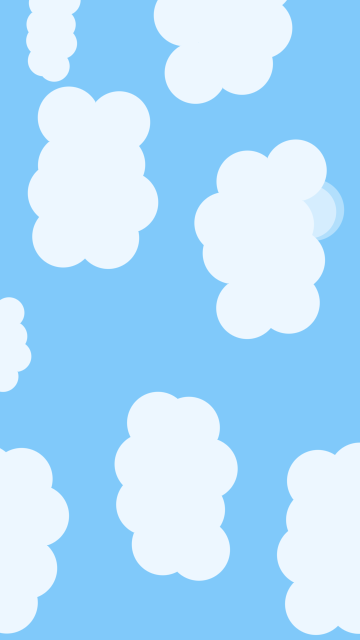
Reproduce this pattern procedurally as a WebGL 2 fragment shader.

```glsl
#version 300 es
precision highp float;

uniform vec2 u_resolution;
out vec4 fragColor;

const vec3 SKY = vec3(0.50, 0.79, 0.98);
const vec3 CLOUD = vec3(0.93, 0.97, 1.00);

// Each row of clouds: start x, height, alternating lift
const vec3 ROWS[4] = vec3[](
    vec3(0.14, 0.972, -0.04), vec3(0.26, 0.672, 0.08),
    vec3(-0.01, 0.463, 0.0), vec3(0.0, 0.203, -0.08));
const int CLOUDS_IN_ROW[4] = int[](2, 2, 1, 3);

vec2 hash22(vec2 p) {
    vec3 q = fract(p.xyx * vec3(0.1031, 0.1030, 0.0973));
    q += dot(q, q.yzx + 33.33);
    return fract((q.xx + q.yz) * q.zy);
}

vec2 cloudCenter(int row, int col, float height) {
    vec3 r = ROWS[row];
    float lift = (col & 1) == 0 ? r.z : -r.z;
    return vec2(r.x + 0.48 * float(col), r.y * height + lift);
}

// Four tiers of paired round puffs around a solid core
float cloudDistance(vec2 p, float seed) {
    float d = length(vec2(p.x, p.y - clamp(p.y, -0.14, 0.14))) - 0.07;
    for (int i = 0; i < 8; i++) {
        int tier = i / 2;
        float side = (i & 1) == 0 ? -1.0 : 1.0;
        float spread = tier == 0 || tier == 3 ? 0.05 : 0.08;
        vec2 jitter = hash22(vec2(seed, float(i) + 3.0)) - 0.5;
        vec2 puff = vec2(side * spread, (float(tier) - 1.5) * 0.115);
        puff += jitter * vec2(0.07, 0.05);
        d = min(d, length(p - puff) - 0.086);
    }
    return d;
}

float coverage(float d) {
    float pixel = 1.0 / u_resolution.x;
    return 1.0 - smoothstep(-0.7 * pixel, 0.7 * pixel, d);
}

void main() {
    vec2 p = gl_FragCoord.xy / u_resolution.x;
    float height = u_resolution.y / u_resolution.x;

    // Solid clouds, with small ones leading every other row
    float d = 1.0;
    for (int row = 0; row < 4; row++) {
        for (int col = 0; col < CLOUDS_IN_ROW[row]; col++) {
            float scale = col == 0 && (row & 1) == 0 ? 0.5 : 1.0;
            vec2 local = (p - cloudCenter(row, col, height)) / scale;
            float seed = float(row * 7 + col * 3 + 11);
            d = min(d, cloudDistance(local, seed) * scale);
        }
    }

    // Two translucent wisps beside one cloud
    vec2 wisp = p - cloudCenter(1, 1, height) - vec2(0.13, 0.08);
    vec3 color = mix(SKY, CLOUD, 0.46 * coverage(length(wisp) - 0.086));
    float inner = length(wisp + vec2(0.01, 0.005)) - 0.074;
    color = mix(color, CLOUD, 0.6 * coverage(inner));

    fragColor = vec4(mix(color, CLOUD, coverage(d)), 1.0);
}
```
